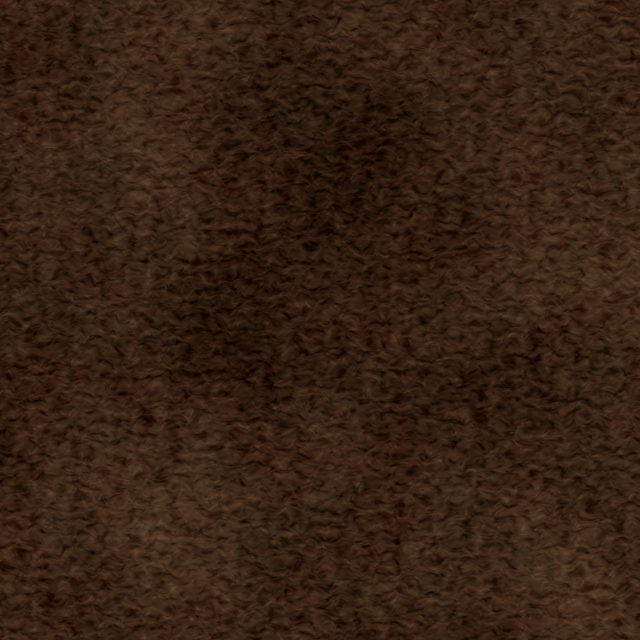
This texture is drawn by a WebGL 1 fragment shader. Its source:

```glsl
precision highp float;
uniform vec2 u_resolution;

#define DARK_BROWN vec3(0.120, 0.052, 0.012)
#define LIGHT_BROWN vec3(0.320, 0.220, 0.148)
#define BASE_TONE 0.42
#define BLOTCH_SCALE 3.2
#define BLOTCH_DEPTH 0.40
#define CENTRE_SHADE 0.26
#define TUFT_SCALE vec2(46.0, 92.0)
#define TUFT_DEPTH 0.55
#define FIBRE_CELLS 68.0
#define FIBRE_DEPTH 0.42
#define FIBRE_WIDTH 0.13
#define TINT_DEPTH 0.030

vec2 hash2(vec2 p) {
  vec2 q = vec2(dot(p, vec2(127.1, 311.7)), dot(p, vec2(269.5, 183.3)));
  return fract(sin(q) * 43758.55);
}

float cornerSlope(vec2 cell, vec2 offset) {
  float angle = 6.2832 * hash2(cell).x;
  return dot(vec2(cos(angle), sin(angle)), offset);
}

float gradientNoise(vec2 p) {
  vec2 i = floor(p), f = fract(p);
  vec2 u = f * f * f * (f * (f * 6.0 - 15.0) + 10.0);
  vec2 e = vec2(1.0, 0.0);
  return mix(
    mix(cornerSlope(i, f), cornerSlope(i + e, f - e), u.x),
    mix(cornerSlope(i + e.yx, f - e.yx), cornerSlope(i + e.xx, f - e.xx), u.x),
    u.y);
}

float fbm(vec2 p) {
  float sum = 0.0, amplitude = 1.0;
  for (int i = 0; i < 5; i++) {
    sum += amplitude * gradientNoise(p);
    p = mat2(1.6, 1.2, -1.2, 1.6) * p + 7.3;
    amplitude *= 0.6;
  }
  return sum;
}

// Short, bent, tapering hairs, one per cell, laid over the tone below
float layFibres(float tone, vec2 p, float seed, float pixel) {
  vec2 cell = floor(p);
  for (int y = -1; y <= 1; y++) {
    for (int x = -1; x <= 1; x++) {
      vec2 id = cell + vec2(float(x), float(y));
      vec2 place = hash2(id + seed);
      vec2 shape = hash2(id + seed + 41.7);
      vec2 look = hash2(id + seed + 83.1);
      float angle = (shape.x - 0.5) * 2.2;
      vec2 d = p - id - place;
      float c = cos(angle), s = sin(angle);
      vec2 q = vec2(c * d.x + s * d.y, c * d.y - s * d.x);
      float halfLength = mix(0.35, 0.85, shape.y);
      q.y += (look.x - 0.5) * 1.3 * q.x * q.x;
      float along = abs(q.x) / halfLength;
      float width = FIBRE_WIDTH * (1.0 - along * along);
      float cover = 1.0 - smoothstep(width - pixel, width + pixel, abs(q.y));
      cover *= 1.0 - smoothstep(0.7, 1.0, along);
      tone = mix(tone, (look.y - 0.5) * 2.0, cover * 0.65);
    }
  }
  return tone;
}

void main() {
  vec2 p = gl_FragCoord.xy / u_resolution.y;
  float pixel = 0.8 / u_resolution.y;

  // Broad worn patches, darker towards the middle
  float blotch = fbm(p * BLOTCH_SCALE + 3.7);
  vec2 fromCentre = p - vec2(0.52 * u_resolution.x / u_resolution.y, 0.55);
  float rim = smoothstep(0.08, 0.52, length(fromCentre));

  // Flattened tufts with shadows between them
  vec2 bend = vec2(gradientNoise(p * 38.0), gradientNoise(p * 38.0 + 19.0));
  vec2 tuftPoint = (p + 0.010 * bend) * TUFT_SCALE;
  float tuft = gradientNoise(tuftPoint) + 0.6 * gradientNoise(tuftPoint * 2.1 + 5.0);
  float shadow = smoothstep(0.1, 0.5, -tuft);

  // Crossing layers of hair
  float fibre = 0.0;
  for (int i = 0; i < 3; i++) {
    float layer = float(i);
    float cells = FIBRE_CELLS * (1.0 + 0.23 * layer);
    vec2 q = (p + 0.004 * bend) * cells + layer * 0.37;
    fibre = layFibres(fibre, q, layer * 13.0, pixel * cells);
  }

  float tone = BASE_TONE + BLOTCH_DEPTH * blotch + CENTRE_SHADE * (rim - 0.6);
  tone += TUFT_DEPTH * tuft - 0.12 * shadow + FIBRE_DEPTH * fibre;
  tone = clamp(tone, -0.25, 1.25);

  // Rust and olive drift in the dye
  float tint = gradientNoise(p * 60.0 + 31.0) + gradientNoise(p * 9.0 + 11.0);
  vec3 colour = mix(DARK_BROWN, LIGHT_BROWN, tone);
  colour += TINT_DEPTH * tint * vec3(0.5, -0.3, -0.1);
  gl_FragColor = vec4(clamp(colour, 0.0, 1.0), 1.0);
}
```
